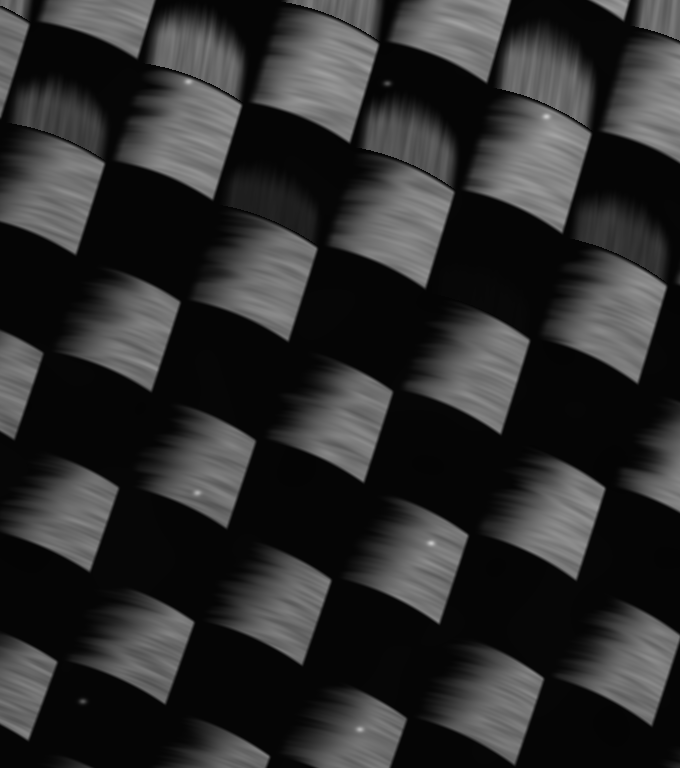
Give the GLSL for this texture, as a Shadertoy shader.

```glsl
vec2 hash2(vec2 p) {
    vec3 q = fract(p.xyx * vec3(0.1031, 0.1030, 0.0973));
    q += dot(q, q.yzx + 33.33);
    return fract((q.xx + q.yz) * q.zy);
}

float corner(vec2 cell, vec2 offset) {
    return dot(hash2(cell) * 2.0 - 1.0, offset);
}

// Gradient noise, roughly -0.7 to 0.7
float noise(vec2 p) {
    vec2 i = floor(p), f = p - i;
    vec2 w = f * f * f * (f * (f * 6.0 - 15.0) + 10.0);
    vec2 e = vec2(1.0, 0.0);
    return mix(mix(corner(i, f), corner(i + e, f - e), w.x),
               mix(corner(i + e.yx, f - e.yx), corner(i + 1.0, f - 1.0), w.x), w.y);
}

// Position on the skewed lattice, with its gentle bend undone by iteration
vec2 latticeCoord(vec2 p) {
    mat2 toLattice = inverse(mat2(0.1784, -0.0625, 0.0983, 0.181));
    vec2 q = p - vec2(0.337, 0.573);
    vec2 n = toLattice * q;
    for (int k = 0; k < 5; k++) {
        float bend = 0.0059 * n.x * n.y - 0.0016 * n.x * n.x;
        n = toLattice * (q - vec2(0.0, bend));
    }
    return n;
}

// Bright float of thread: sharp right edge, streaky fade to the left
float patchLight(vec2 f, vec2 cell, vec2 p, float lift) {
    vec2 along = vec2(f.x, f.y - 0.15 * f.x) + cell * 7.3;
    float broad = noise(along * vec2(1.6, 8.0));
    float fine = noise(along * vec2(2.5, 21.0) + 40.0);
    float level = 0.44 + 0.09 * (p.x - 0.45) - 0.09 * (p.y - 0.5)
                + 0.05 * (hash2(cell + 60.0).x - 0.5);
    float reach = f.x + 0.28 * (0.5 - f.y) + 0.22 * broad + 0.1 * fine;
    float fade = 1.0 - smoothstep(0.32 + 0.2 * lift, 0.92 + 0.2 * lift, reach);
    float edge = smoothstep(0.0, 0.04, f.x) * (1.0 - smoothstep(0.9, 1.0, f.x))
               * smoothstep(0.0, 0.045, f.y) * smoothstep(0.0, 0.045, 1.0 - f.y);
    return edge * fade * (level + 0.14 * broad + 0.13 * fine);
}

// Crossing thread that rises out of the gap above a patch
float tabLight(vec2 f, vec2 cell, float lift) {
    float x = f.x + 0.15 * (f.y - 1.0);
    vec2 along = vec2(x, f.y) + cell * 5.7;
    float fibre = noise(along * vec2(15.0, 1.5)) + 0.5 * noise(along * vec2(32.0, 3.0));
    float top = (0.32 + 0.4 * lift) * (1.0 - 0.35 * pow(2.0 * x - 1.0, 2.0)) + 0.06 * fibre;
    float body = 1.0 - smoothstep(top * 0.5, top * 1.15, 1.0 - f.y);
    float sides = smoothstep(0.0, 0.14, x) * (1.0 - smoothstep(0.82, 0.97, x));
    return body * sides * smoothstep(0.15, 0.75, lift) * (0.39 + 0.13 * fibre);
}

// Sparse dust
float speckLight(vec2 p) {
    vec2 cell = floor(p * 5.0);
    vec2 h = hash2(cell + 21.0);
    vec2 d = (p * 5.0 - cell - 0.15 - 0.7 * h) / vec2(0.025, 0.018);
    return step(0.65, hash2(cell + 83.0).y) * 0.3 * exp(-dot(d, d));
}

void mainImage(out vec4 fragColor, in vec2 fragCoord) {
    vec2 p = vec2(fragCoord.x, iResolution.y - fragCoord.y) / iResolution.y;
    vec2 n = latticeCoord(p);

    // Checkerboard axes, with the long edges bowed upward
    vec2 st = vec2(-n.x - n.y, n.y - n.x);
    float s = fract(st.x);
    st.y += 0.25 * s * (1.0 - s);
    vec2 cell = floor(st), f = st - cell;
    bool isPatch = mod(cell.x + cell.y, 2.0) < 0.5;

    // The crossing threads show more toward the upper right
    vec2 owner = isPatch ? cell : cell + vec2(0.0, 1.0);
    vec2 tile = 0.5 * vec2(-owner.x - owner.y, owner.y - owner.x);
    float lift = clamp(-0.25 + 0.23 * tile.x - 0.37 * tile.y, 0.0, 1.0);

    float light = isPatch ? patchLight(f, owner, p, lift) : tabLight(f, owner, lift);
    light = max(light, 0.0) + 0.02 + 0.008 * noise(p * 9.0) + speckLight(p);
    fragColor = vec4(vec3(light), 1.0);
}
```
